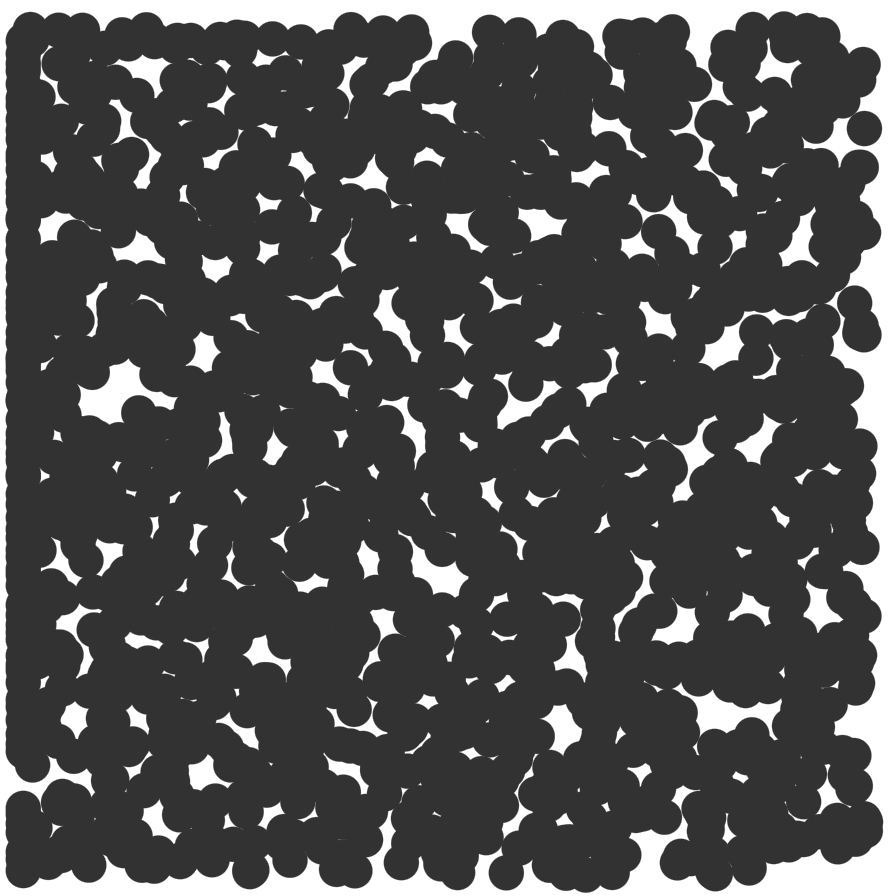
Reproduce this pattern procedurally as a Shadertoy shader.

```glsl
const vec3 INK = vec3(0.196);
const vec3 PAPER = vec3(1.0);
const float RADIUS = 0.0197;              // disc radius
const vec2 FIELD_MIN = vec2(0.026, 0.023); // range of disc centres
const vec2 FIELD_MAX = vec2(0.966, 0.968);
const float CELLS = 16.0;                 // cells per side
const int DISCS_PER_CELL = 6;
const float SEAM_STEP = 0.012;            // spacing of the dense left column
const float SEAM_GAP_Y = 0.132;
const float SEAM_GAP_HALF = 0.025;
const float EDGE_PIXELS = 1.2;            // width of the smoothed rim
const uint SEED = 29u;

// Integer hash giving two values in 0..1
vec2 hash2(ivec2 cell, int index) {
    uvec3 v = uvec3(ivec3(cell, index)) + SEED;
    v = v * 1664525u + 1013904223u;
    v.x += v.y * v.z; v.y += v.z * v.x; v.z += v.x * v.y;
    v ^= v >> 16u;
    v.x += v.y * v.z; v.y += v.z * v.x; v.z += v.x * v.y;
    return vec2(v.xy >> 8u) / 16777216.0;
}

// Share of paper left uncovered by one disc
float outsideDisc(vec2 p, vec2 centre, float rim) {
    return clamp(0.5 + (length(p - centre) - RADIUS) / rim, 0.0, 1.0);
}

// Randomly scattered discs, an equal number in each cell
float scatteredDiscs(vec2 p, float rim) {
    vec2 cellSize = (FIELD_MAX - FIELD_MIN) / CELLS;
    ivec2 home = ivec2(floor((p - FIELD_MIN) / cellSize));
    float bare = 1.0;
    for (int j = -1; j <= 1; j++)
    for (int i = -1; i <= 1; i++) {
        ivec2 cell = home + ivec2(i, j);
        if (any(lessThan(cell, ivec2(0))) ||
            any(greaterThanEqual(cell, ivec2(CELLS)))) continue;
        for (int k = 0; k < DISCS_PER_CELL; k++) {
            vec2 centre = FIELD_MIN + (vec2(cell) + hash2(cell, k)) * cellSize;
            bare *= outsideDisc(p, centre, rim);
        }
    }
    return bare;
}

// Tight column of discs along the left side, with one break
float seamDiscs(vec2 p, float rim) {
    int home = int(floor(p.y / SEAM_STEP));
    float bare = 1.0;
    for (int j = -3; j <= 3; j++) {
        int row = home + j;
        float jitter = hash2(ivec2(97, row + 8), 0).x;
        float y = (float(row) + jitter) * SEAM_STEP;
        bool inGap = abs(y - SEAM_GAP_Y) < SEAM_GAP_HALF;
        if (inGap || y < FIELD_MIN.y || y > FIELD_MAX.y) continue;
        bare *= outsideDisc(p, vec2(FIELD_MIN.x, y), rim);
    }
    return bare;
}

void mainImage(out vec4 fragColor, in vec2 fragCoord) {
    vec2 p = fragCoord / iResolution.y;
    float rim = EDGE_PIXELS / iResolution.y;
    float bare = scatteredDiscs(p, rim) * seamDiscs(p, rim);
    fragColor = vec4(mix(INK, PAPER, bare), 1.0);
}
```
